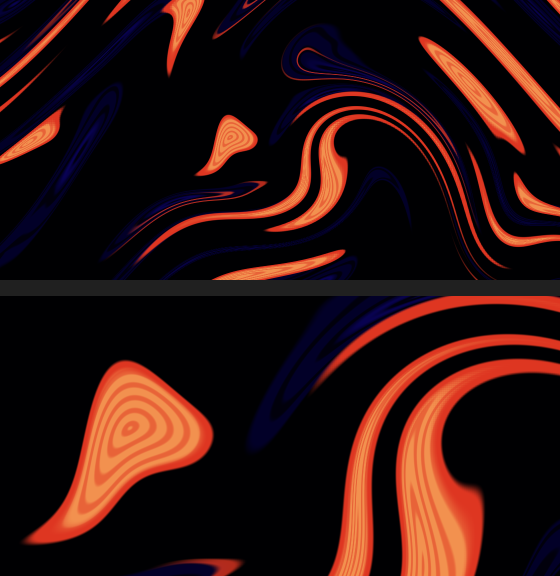
Top: the whole. Bottom: its middle third, enlarged.
Reproduce this background procedurally as a Shadertoy shader.

```glsl
// Marbled ink: glowing orange ribbons and dim blue veils flowing over black.
// Round drops on a jittered cellular grid are pulled along a wide arch, sheared
// and curled by area-preserving flows, which draw them out into tapered bands.

const vec3 BLACK  = vec3(0.00, 0.00, 0.008);
const vec3 NAVY   = vec3(0.008, 0.00, 0.158);
const vec3 INDIGO = vec3(0.04, 0.01, 0.36);
const vec3 RED    = vec3(0.87, 0.21, 0.13);
const vec3 ORANGE = vec3(0.95, 0.57, 0.31);

const float EMBER_CELL  = 0.31;   // grid size of the orange drops
const float VEIL_CELL   = 0.34;   // grid size of the blue drops
const float EMBER_COUNT = 2.0;    // filled cells out of five
const float VEIL_COUNT  = 3.0;
const vec2  DROP_RADIUS = vec2(0.22, 0.46);
const vec2  ARCH        = vec2(0.48, 2.2);  // height and frequency of the arch
const float ARCH_TOP    = 1.1;    // where the arch peaks
const float PULL        = 2.0;    // drawing out along the arch
const float SHEAR       = 1.1;    // slope of each sine shear
const float SWIRL       = -1.7;   // turn at the heart of the main eddy
const float EDGE        = 0.0028; // softness of the ribbon rims
const float THREAD      = 0.0025; // half width of the fine red lines
const int   AA          = 2;

vec3 hash3(vec2 p) {
    vec3 h = fract(p.xyx * vec3(0.1031, 0.1030, 0.0973));
    h += dot(h, h.yxz + 33.33);
    return fract((h.xxy + h.yzz) * h.zyx);
}

vec2 rotate(vec2 p, float a) {
    float c = cos(a), s = sin(a);
    return vec2(c * p.x - s * p.y, s * p.x + c * p.y);
}

// Eddies first, then the arch, then sine shears in turning directions.
vec2 flow(vec2 p) {
    for (int i = 0; i < 3; i++) {
        float n = float(i);
        vec2 centre = vec2(2.0 * fract(0.58 + 0.382 * n), fract(0.43 + 0.618 * n));
        vec2 d = p - centre;
        float width = 0.3 - 0.04 * n;
        float turn = SWIRL * (1.0 - 0.35 * n);
        p = centre + rotate(d, turn * exp(-dot(d, d) / (width * width)));
    }
    p.y -= ARCH.x * cos(ARCH.y * (p.x - ARCH_TOP));
    p *= vec2(1.0 / PULL, PULL);
    float k = 3.4;
    for (int i = 0; i < 4; i++) {
        float a = 0.7 + 2.0 * float(i);
        vec2 dir = vec2(cos(a), sin(a));
        p += dir * SHEAR / k * sin(k * dot(p, vec2(-dir.y, dir.x)) + 1.7 * a);
        k *= 1.25;
    }
    return p;
}

// x: depth inside the nearest drop (1 centre, 0 rim, negative outside),
// y: radius of that drop.
vec2 drops(vec2 q, float cell, float count) {
    q /= cell;
    vec2 home = floor(q);
    vec2 best = vec2(-1.0, DROP_RADIUS.x);
    for (int y = -1; y <= 1; y++)
    for (int x = -1; x <= 1; x++) {
        vec2 id = home + vec2(x, y);
        if (mod(id.x + 2.0 * id.y + 0.5, 5.0) > count) continue;
        vec3 h = hash3(id + 57.0);
        float radius = mix(DROP_RADIUS.x, DROP_RADIUS.y, h.z);
        float depth = 1.0 - length(q - id - 0.3 - 0.4 * h.xy) / radius;
        if (depth > best.x) best = vec2(depth, radius);
    }
    return vec2(best.x, best.y * cell);
}

vec3 ink(vec2 p) {
    vec2 q = flow(p);
    vec2 gx = dFdx(q), gy = dFdy(q);
    float stretch = max(sqrt(dot(gx, gx) + dot(gy, gy)) * iResolution.y, 0.5);
    q += 0.018 * sin(q.yx * 19.0 + vec2(0.0, 1.3));
    float grain = sin(q.x * 23.0 + 2.0 * sin(q.y * 17.0));

    // Blue veils with darker nested bands and a brighter heart
    vec2 veil = drops(q + vec2(3.17, 1.71), VEIL_CELL, VEIL_COUNT);
    float bands = 0.5 + 0.5 * sin(veil.x * 19.0 + 1.5 * grain);
    float glow = smoothstep(0.0, 0.12, veil.x) * mix(0.25, 1.0, smoothstep(0.05, 0.4, bands));
    vec3 col = mix(BLACK, NAVY, glow);
    col = mix(col, INDIGO, 0.9 * smoothstep(0.62, 0.85, veil.x) * bands);

    // Fine red threads along parts of two nested veil contours
    float rim = min(abs(veil.x - 0.04), abs(veil.x - 0.5)) * veil.y / stretch;
    float part = smoothstep(0.4, 0.8, sin(q.x * 7.0 + 1.0) * sin(q.y * 9.0 + 0.4));
    col = mix(col, RED, 0.8 * part * (1.0 - smoothstep(0.3 * THREAD, THREAD, rim)));

    // Ember ribbons: red where thin, streaked orange where thick
    vec2 ember = drops(q, EMBER_CELL, EMBER_COUNT);
    float inside = ember.x * ember.y / stretch;
    float streak = 0.5 + 0.5 * sin(ember.x * 30.0 + 2.0 * grain);
    float heat = smoothstep(0.005, 0.012, inside) * mix(0.5, 1.0, smoothstep(0.1, 0.6, streak));
    return mix(col, mix(RED, ORANGE, heat), smoothstep(0.0, EDGE, inside));
}

void mainImage(out vec4 fragColor, in vec2 fragCoord) {
    vec3 sum = vec3(0.0);
    for (int j = 0; j < AA; j++)
    for (int i = 0; i < AA; i++) {
        vec2 offset = (vec2(i, j) + 0.5) / float(AA) - 0.5;
        sum += ink((fragCoord + offset) / iResolution.y);
    }
    fragColor = vec4(sum / float(AA * AA), 1.0);
}
```
